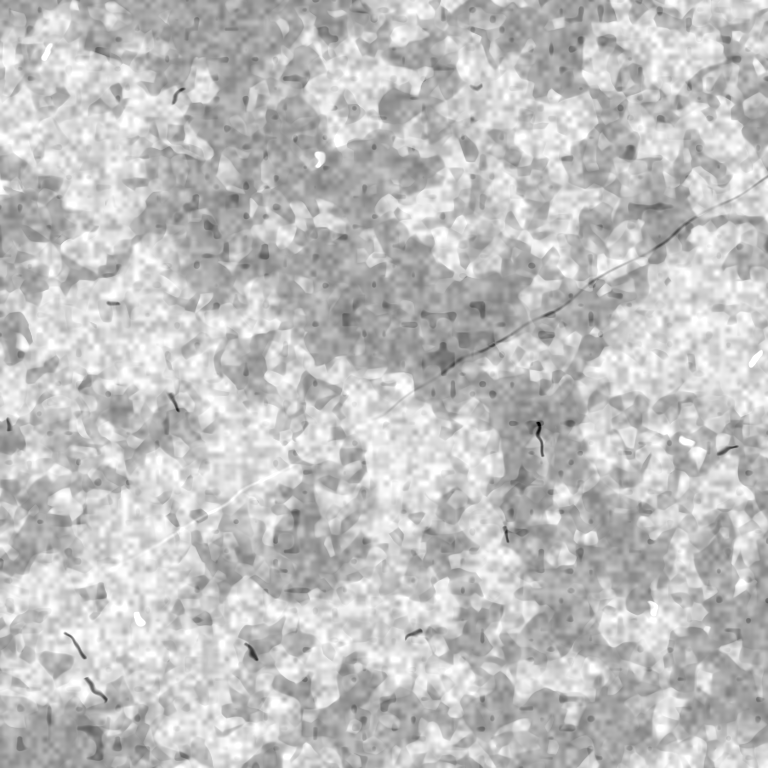
Write a WebGL 2 fragment shader that draws this texture.

```glsl
#version 300 es
precision highp float;
// Pale grey crystalline stone with blocky mottling, fine grain and a thin crack.

uniform vec2 u_resolution;
out vec4 fragColor;

float hash(vec2 p, float seed) {
    vec3 q = fract(vec3(p.xyx + seed * 17.31) * vec3(0.1031, 0.1030, 0.0973));
    q += dot(q, q.yzx + 33.33);
    return fract((q.x + q.y) * q.z);
}

// Value noise centred on zero, range -0.5 to 0.5.
float noise(vec2 p, float seed) {
    vec2 i = floor(p), f = fract(p);
    f = f * f * (3.0 - 2.0 * f);
    float low = mix(hash(i, seed), hash(i + vec2(1, 0), seed), f.x);
    float high = mix(hash(i + vec2(0, 1), seed), hash(i + vec2(1, 1), seed), f.x);
    return mix(low, high, f.y) - 0.5;
}

// Random value per crystal, blended softly across crystal borders.
float crystals(vec2 p, float seed, float crispness) {
    vec2 cell = floor(p);
    float total = 0.0, weight = 0.0;
    for (int y = -1; y <= 1; y++) {
        for (int x = -1; x <= 1; x++) {
            vec2 id = cell + vec2(x, y);
            vec2 centre = id + vec2(hash(id, seed), hash(id, seed + 1.0));
            float w = exp(-crispness * length(p - centre));
            total += w * (hash(id, seed + 2.0) - 0.5);
            weight += w;
        }
    }
    return total / weight;
}

float segmentDistance(vec2 p, vec2 a, vec2 b) {
    vec2 along = b - a;
    float t = clamp(dot(p - a, along) / dot(along, along), 0.0, 1.0);
    return length(p - a - along * t);
}

float stroke(float d, float halfWidth, float blur) {
    return 1.0 - smoothstep(halfWidth - blur, halfWidth + blur, d);
}

// Share of dark mineral, from 0 to 1.
float mineralMask(vec2 p) {
    float field = 0.46 * noise(p * 7.0, 1.0)
                + 0.22 * noise(p * 15.0, 2.0)
                + 0.30 * crystals(p * 25.0, 3.0, 22.0)
                + 0.24 * crystals(p * 58.0, 7.0, 16.0);
    return smoothstep(-0.13, 0.13, field);
}

float grain(vec2 p) {
    return 0.17 * noise(p * 62.0, 11.0) + 0.20 * noise(p * 135.0, 12.0);
}

// A long diagonal crack, dark at the right and healed to a pale vein at the left.
float crackTone(vec2 p, vec2 start, vec2 end) {
    vec2 bent = p + 0.012 * vec2(noise(p * 22.0, 20.0), noise(p * 22.0, 21.0));
    float line = stroke(segmentDistance(bent, start, end), 0.0016, 0.0018);
    float broken = smoothstep(-0.3, 0.1, noise(p * 36.0, 22.0));
    float strength = mix(0.12, -0.26, smoothstep(0.28, 0.70, p.x));
    return line * strength * mix(0.35, 1.0, broken);
}

// Scattered short dark slits and small white chips.
float fleckTone(vec2 p) {
    const int FLECKS = 18;
    vec2 ragged = p + 0.008 * vec2(noise(p * 90.0, 30.0), noise(p * 90.0, 31.0));
    float tone = 0.0;
    for (int i = 0; i < FLECKS; i++) {
        vec2 id = vec2(float(i), 5.0);
        vec2 centre = vec2(hash(id, 32.0), hash(id, 33.0));
        float angle = 6.2832 * hash(id, 34.0);
        float size = hash(id, 35.0);
        bool pale = i % 3 == 0;
        float reach = pale ? 0.006 : mix(0.004, 0.022, size * size);
        vec2 arm = reach * vec2(cos(angle), sin(angle));
        float d = segmentDistance(ragged, centre - arm, centre + arm);
        float mark = stroke(d, pale ? 0.0042 : 0.0024, 0.002);
        tone += mark * (pale ? 0.30 : -mix(0.28, 0.48, size));
    }
    return tone;
}

// Sparse dark pits gathered in the dark mineral.
float pits(vec2 p) {
    return smoothstep(0.27, 0.42, noise(p * 78.0, 40.0) + 0.12 * noise(p * 9.0, 41.0));
}

void main() {
    vec2 uv = gl_FragCoord.xy / u_resolution;

    // Ragged mineral borders
    vec2 warp = vec2(noise(uv * 34.0, 50.0), noise(uv * 34.0, 51.0));
    vec2 p = uv + 0.016 * warp;

    // Mineral tones and grain
    float mask = mineralMask(p);
    float tone = mix(0.872, 0.635, mask);
    tone += grain(uv) * mix(1.1, 0.85, mask);
    tone -= 0.15 * pits(uv) * mix(0.4, 1.0, mask);

    // Crack and flecks
    tone += crackTone(uv, vec2(0.14, 0.25), vec2(1.02, 0.78));
    tone += fleckTone(uv);

    fragColor = vec4(vec3(clamp(tone, 0.0, 1.0)), 1.0);
}
```
